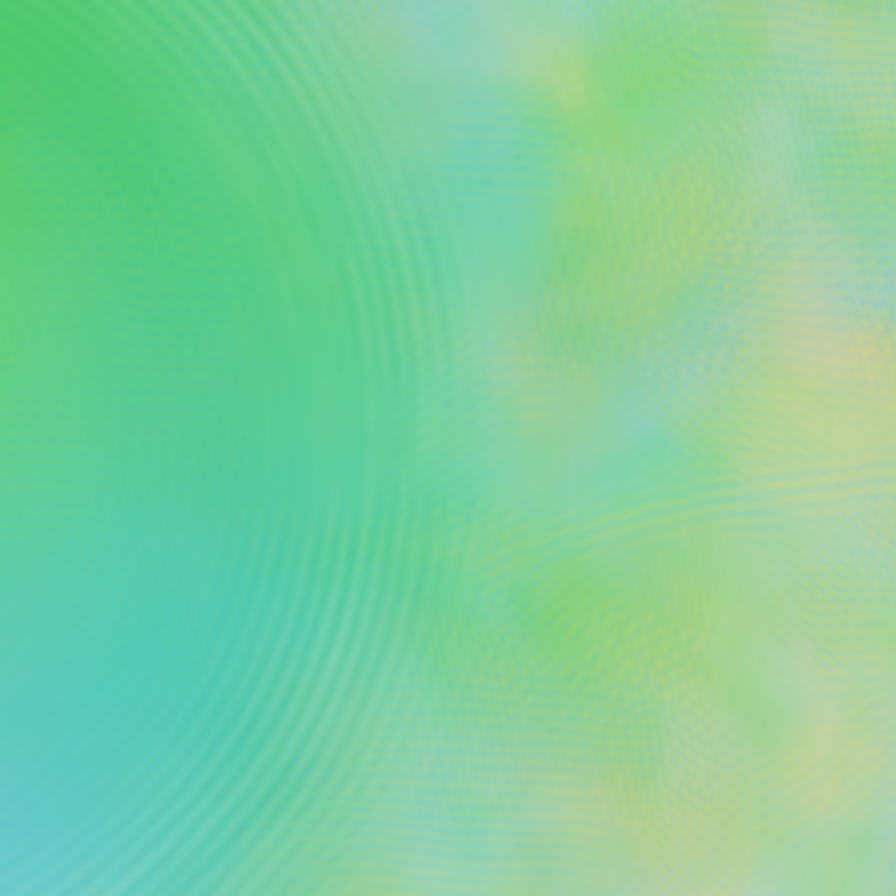
Give the GLSL for this background, as a three.js fragment shader.

```glsl
// Soft green and aqua wash with warm clouds and faint curved ripples.
varying vec2 vUv;

const float TAU = 6.2831853;
const vec2 ARC_CENTRE = vec2(-0.28, 0.52);  // wide arcs on the left
const float ARC_RADIUS = 0.69;
const float ARC_WIDTH = 0.10;
const float ARC_SPACING = 0.0205;
const vec2 FAN_CENTRE = vec2(1.10, -1.13);  // narrow sweep on the right
const float FAN_RADIUS = 1.60;
const float FAN_WIDTH = 0.032;
const float FAN_SPACING = 0.018;
const float CLOUD_SCALE = 5.0;
const float CLOUD_WARP = 0.09;
const vec3 CLOUD_CONTRAST = vec3(0.165, 0.025, 0.185);
const vec3 ARC_TINT = vec3(0.030, 0.010, 0.010);
const vec3 STREAK_TINT = vec3(0.042, 0.012, 0.006);
const vec3 FAN_TINT = vec3(0.032, 0.004, -0.028);
const vec3 WEAVE_TINT = vec3(0.011, 0.003, -0.010);
const float WEAVE_SPACING = 0.0115;

float hash(vec2 cell) {
  return fract(sin(dot(cell, vec2(127.1, 311.7))) * 43758.5453);
}

float valueNoise(vec2 p) {
  vec2 cell = floor(p);
  vec2 f = fract(p);
  f = f * f * f * (f * (f * 6.0 - 15.0) + 10.0);
  float low = mix(hash(cell), hash(cell + vec2(1.0, 0.0)), f.x);
  float high = mix(hash(cell + vec2(0.0, 1.0)), hash(cell + vec2(1.0)), f.x);
  return mix(low, high, f.y);
}

// Layered noise, centred on zero
float clouds(vec2 p) {
  float sum = 0.0;
  float weight = 0.54;
  for (int i = 0; i < 5; i++) {
    sum += weight * (valueNoise(p) * 2.0 - 1.0);
    p = mat2(0.8, 0.6, -0.6, 0.8) * p * 2.03 + 17.3;
    weight *= 0.50;
  }
  return sum;
}

float bell(float x, float width) {
  return exp(-x * x / (width * width));
}

// Broad colour fields: red grows outward, blue grows downward on the left
vec3 wash(vec2 p, float radius) {
  float right = smoothstep(0.55, 1.18, radius);
  float valley = bell(radius - 0.51, 0.16);
  float red = mix(0.385, 0.635, right) - 0.055 * valley;
  float leftBlue = mix(0.74, 0.48, smoothstep(0.0, 0.85, p.y));
  float blue = mix(leftBlue, 0.635, smoothstep(0.48, 0.92, radius));
  blue += 0.03 * valley + 0.06 * bell(p.y, 0.13) * (1.0 - p.x);
  blue -= 0.07 * bell(distance(p, vec2(0.0, 1.0)), 0.25);
  red += 0.09 * bell(length(p), 0.20);
  return vec3(red, 0.81 - 0.02 * valley + 0.01 * right, blue);
}

// Faint wavy ripples in several directions, each in its own patches
float weave(vec2 p, vec2 bend) {
  float sum = 0.0;
  for (int i = 0; i < 5; i++) {
    float k = float(i);
    float angle = 0.25 + k * 0.63;
    float along = dot(p, vec2(cos(angle), sin(angle)));
    float wobble = 0.030 * dot(bend, vec2(sin(k * 2.1), cos(k * 2.1)));
    float patches = smoothstep(0.45, 0.85, valueNoise(p * 8.0 + k * 19.7));
    float spacing = WEAVE_SPACING * (1.0 + 0.12 * k);
    sum += patches * sin((along + wobble) * TAU / spacing);
  }
  return sum;
}

void main() {
  vec2 p = vUv;
  vec2 spoke = p - ARC_CENTRE;
  float radius = length(spoke);
  float turn = atan(spoke.y, spoke.x);
  vec2 bend = vec2(clouds(p * 3.0 + 4.7), clouds(p * 3.0 + 31.2));
  vec3 colour = wash(p, radius + 0.03 * bend.y);

  // Warped clouds, strongest on the right
  vec2 q = (p + CLOUD_WARP * bend) * CLOUD_SCALE;
  vec3 cloud = vec3(clouds(q + 8.1), clouds(q + 52.6), clouds(q + 93.4));
  float cloudMask = mix(0.20, 1.0, smoothstep(0.55, 1.0, radius));
  colour += CLOUD_CONTRAST * cloud * cloudMask;

  // Arcs of uneven strength, mixed with irregular streaks along them
  float sway = 0.012 * valueNoise(p * 4.0 + 3.0);
  float arcPhase = (radius + sway) * TAU / ARC_SPACING;
  float arcBand = bell(radius - ARC_RADIUS, ARC_WIDTH);
  float patchy = smoothstep(0.15, 0.85, valueNoise(p * 6.0 + 70.0));
  colour += ARC_TINT * (0.12 + arcBand * patchy) * sin(arcPhase);
  vec2 polar = vec2(radius + sway, turn * 0.12);
  float streaks = valueNoise(polar * 34.0 + 5.0) + valueNoise(polar * 71.0) - 1.0;
  colour += STREAK_TINT * (0.12 + 0.88 * arcBand) * streaks;

  // Narrow sweep of lines
  float fanRadius = distance(p, FAN_CENTRE) + 0.008 * bend.y;
  float fanBand = bell(fanRadius - FAN_RADIUS, FAN_WIDTH);
  fanBand *= smoothstep(0.42, 0.70, p.x) * (0.4 + valueNoise(p * 8.0));
  colour += FAN_TINT * fanBand * sin(fanRadius * TAU / FAN_SPACING);

  colour += WEAVE_TINT * weave(p, bend) * mix(0.35, 1.0, cloudMask);

  gl_FragColor = vec4(clamp(colour, 0.0, 1.0), 1.0);
}
```
